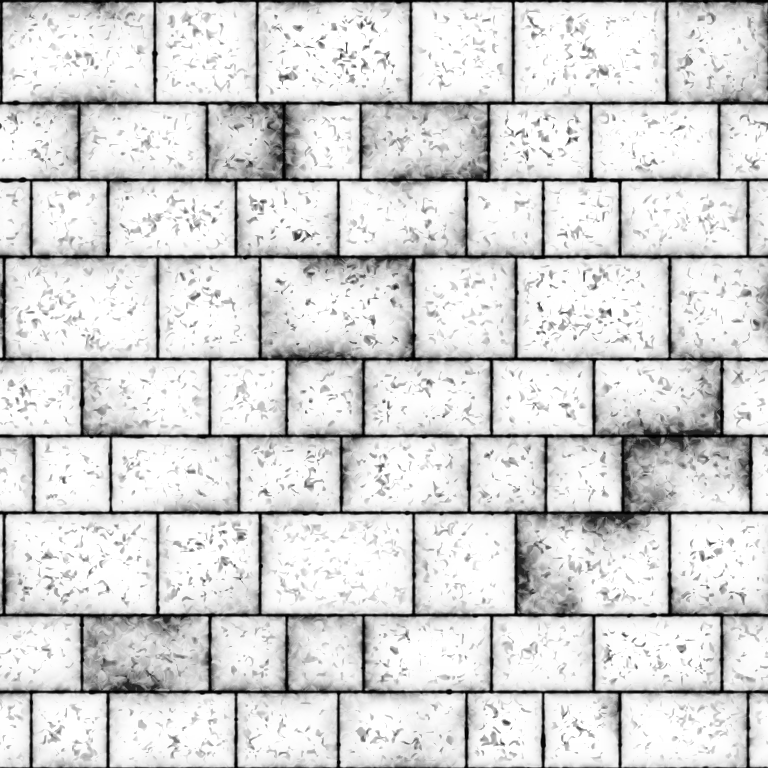
Reproduce this texture map procedurally as a three.js fragment shader.

```glsl
// Pale stone block wall in three repeating course types, with dark joints, edge grime and pitting.
varying vec2 vUv;

float hash(vec2 p) {
  return fract(sin(dot(p, vec2(127.1, 311.7))) * 43758.5453);
}

// Value noise with n cells across, tiling over the unit square
float noise(vec2 uv, float n) {
  vec2 p = uv * n;
  vec2 i = floor(p);
  vec2 f = fract(p);
  f = f * f * (3.0 - 2.0 * f);
  vec2 a = mod(i, n);
  vec2 b = mod(i + 1.0, n);
  return mix(mix(hash(a), hash(vec2(b.x, a.y)), f.x),
             mix(hash(vec2(a.x, b.y)), hash(b), f.x), f.y);
}

float fbm(vec2 uv, float n) {
  float sum = 0.0;
  float gain = 0.5;
  for (int i = 0; i < 3; i++) {
    sum += gain * noise(uv, n);
    n *= 2.0;
    gain *= 0.5;
  }
  return sum / 0.875;
}

// Finds the block at p on a 30 by 30 grid: xy = position inside it, zw = its size
vec4 findBlock(vec2 p, out vec2 id) {
  float y = mod(p.y, 10.0);
  float course = step(3.0, y) + step(6.0, y);
  float row = mod(3.0 * floor(p.y / 10.0) + course, 9.0);

  // Block widths and starting offset of each course type
  vec4 widthsA = vec4(3.0, 5.0, 4.0, 5.0);
  vec4 widthsB = vec4(3.0, 3.0, 5.0, 2.0);
  float start = 1.22;
  if (course > 1.5) {
    widthsA = vec4(6.0, 4.0, 6.0, 4.0);
    widthsB = vec4(6.0, 4.0, 0.0, 0.0);
    start = 0.05;
  } else if (course > 0.5) {
    widthsA = vec4(5.0, 3.0, 3.0, 5.0);
    widthsB = vec4(4.0, 5.0, 5.0, 0.0);
    start = 3.09;
  }
  // The middle courses sit slightly to the right
  start += 0.11 * step(0.5, row) * step(row, 5.5);

  // Walk along the course to the block that holds x
  float x = mod(p.x - start, 30.0);
  float left = 0.0;
  float width = widthsA.x;
  float edge = 0.0;
  for (int i = 0; i < 8; i++) {
    float w = widthsA.x;
    if (x >= edge && x < edge + w) {
      left = edge;
      width = w;
    }
    edge += w;
    widthsA = vec4(widthsA.yzw, widthsB.x);
    widthsB = vec4(widthsB.yzw, 0.0);
  }
  id = vec2(row, left);
  return vec4(x - left, y - 3.0 * course, width, course > 1.5 ? 4.0 : 3.0);
}

// Distance inward from the slightly rounded edge of a block
float edgeDistance(vec4 block) {
  vec2 d = min(block.xy, block.zw - block.xy);
  return 0.12 - length(max(0.12 - d, 0.0)) + max(min(d.x, d.y) - 0.12, 0.0);
}

void main() {
  vec2 id;
  vec4 block = findBlock(vUv * 30.0 + vec2(0.0, 0.03), id);
  float e = edgeDistance(block);
  float dirt = pow(hash(id + 2.3), 2.0);
  vec2 warped = vUv + 0.008 * (vec2(noise(vUv, 110.0), noise(vUv + 0.43, 110.0)) - 0.5);
  float grain = smoothstep(0.15, 0.85, fbm(warped, 130.0));
  float patches = fbm(vUv + 0.37 * hash(id + 7.1), 9.0);

  // Narrow rim around every block, then grainy grime gathered along some edges
  float shade = 0.11 * exp(-4.0 * e) + 0.6 * exp(-11.0 * e) * grain;
  float grime = smoothstep(0.38, 0.75, patches) * exp(-e * mix(2.8, 1.1, dirt));
  shade += grime * (0.28 + 0.75 * dirt) * (0.45 + 0.9 * grain);

  // Fine faint pits in loose clusters, with a few darker ones
  float pitNoise = 0.55 * noise(warped, 150.0) + 0.45 * noise(warped + 0.31, 270.0);
  pitNoise += 0.22 * (noise(vUv, 52.0) - 0.5);
  float pits = 0.3 * smoothstep(0.6, 0.76, pitNoise) + 0.35 * smoothstep(0.76, 0.95, pitNoise);
  shade += pits * smoothstep(0.1, 0.7, e) * mix(0.55, 1.15, hash(id + 4.7));

  // Thin, slightly ragged joints with a few chips
  float wobble = 0.035 * (noise(warped, 170.0) - 0.5);
  float chip = 0.05 * smoothstep(0.78, 1.0, noise(vUv + 0.17, 90.0));
  float face = smoothstep(0.0, 0.1, e + wobble - chip);

  float tone = (1.0 - clamp(shade, 0.0, 0.85)) * mix(0.03, 1.0, face);
  gl_FragColor = vec4(vec3(tone), 1.0);
}
```
